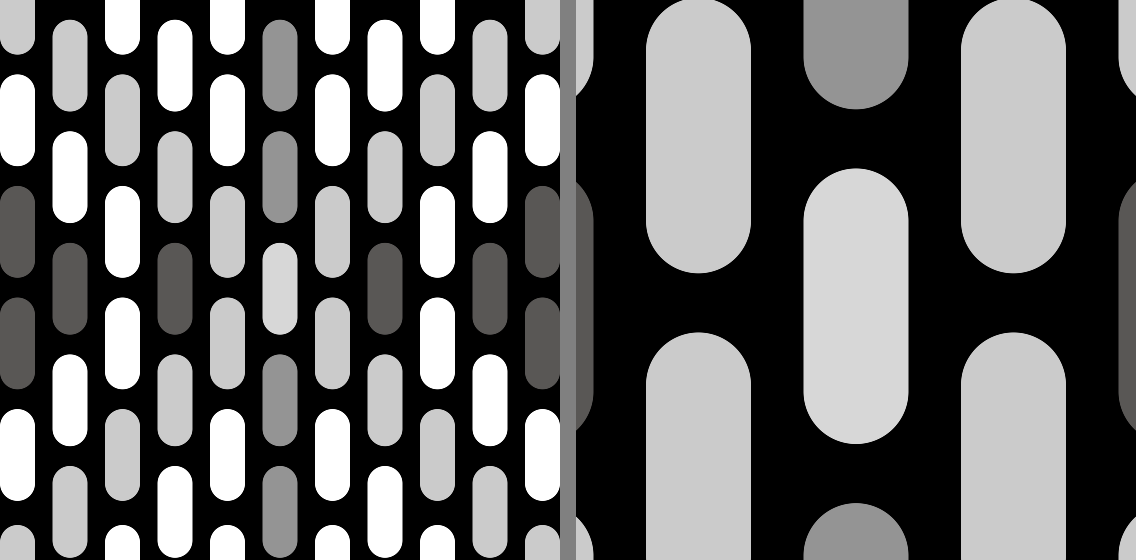
Left, the full canvas; right, a detail of the centre.
Reproduce this pattern procedurally as a Shadertoy shader.

```glsl
#define COLUMN_PITCH 0.09375
#define ROW_PITCH 0.19922
#define PILL_RADIUS 0.03125
#define PILL_CORE 0.05078     // half length of the straight part
#define CENTER_DROP 0.015625  // middle pill sits this far below centre
#define STAGGER 0.49          // row shift of every other column
#define SEAM_GAP 0.0078       // extra gap above the lowest staggered row
#define WHITE vec3(1.0)
#define LIGHT vec3(0.795)
#define PALE vec3(0.845)
#define MID vec3(0.58)
#define DARK vec3(0.35, 0.34, 0.335)

// Signed distance to an upright capsule
float pillDistance(vec2 p) {
    p.y -= clamp(p.y, -PILL_CORE, PILL_CORE);
    return length(p) - PILL_RADIUS;
}

// Shade from column distance and half-row distance to the middle pill
vec3 pillColor(float across, float down) {
    if (across < 0.5) return down < 0.5 ? PALE : MID;
    if (abs(across - down) < 0.5) return LIGHT;               // diagonal cross
    if (down < 0.5 || across - down > 3.5) return DARK;       // side wedges
    return WHITE;
}

void mainImage(out vec4 fragColor, in vec2 fragCoord) {
    // Centred canvas units, y pointing down from the middle pill
    vec2 p = (fragCoord - 0.5 * iResolution.xy) / iResolution.y;
    p.y = -p.y - CENTER_DROP;

    // Staggered cell
    float column = floor(p.x / COLUMN_PITCH + 0.5);
    float staggered = mod(column, 2.0);
    float row = floor(p.y / ROW_PITCH - STAGGER * staggered + 0.5);
    vec2 center = vec2(column * COLUMN_PITCH,
                       (row + STAGGER * staggered) * ROW_PITCH);
    center.y += SEAM_GAP * staggered * step(1.5, row);

    // Pill over black, with a one-pixel soft edge
    float pixel = 1.0 / iResolution.y;
    float d = pillDistance(p - center);
    float coverage = 1.0 - smoothstep(-0.5 * pixel, 0.5 * pixel, d);
    vec3 color = pillColor(abs(column), abs(2.0 * row + staggered));
    fragColor = vec4(color * coverage, 1.0);
}
```
